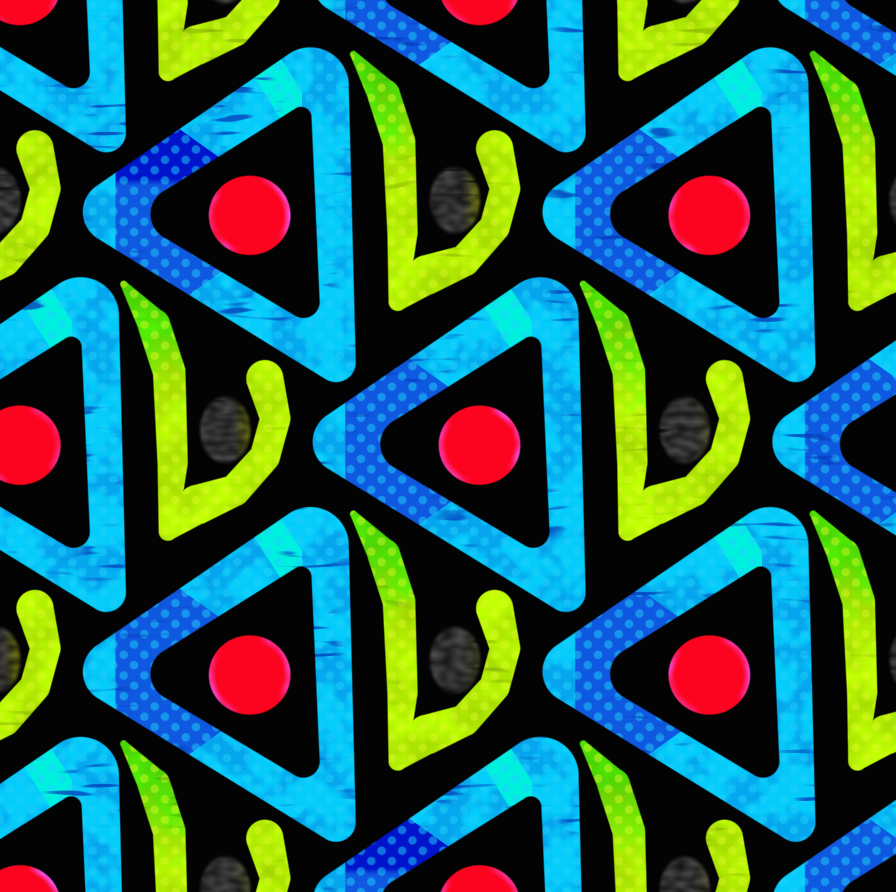
This pattern is drawn by a Shadertoy shader. Its source:

```glsl
#define SPAN 7.68      // canvas width in motif units
#define PERIOD 3.94    // repeat distance, both axes
#define ORIGIN vec2(2.14, 5.80)
#define DOT_PITCH 0.125
#define WEAR 0.75
#define INK vec3(0.01, 0.01, 0.015)
#define CYAN vec3(0.02, 0.80, 0.98)
#define SKY vec3(0.02, 0.65, 0.93)
#define BLUE vec3(0.06, 0.35, 0.88)
#define LIME vec3(0.70, 0.93, 0.01)
#define GREEN vec3(0.30, 0.86, 0.02)
#define RED vec3(0.99, 0.01, 0.12)

float hash(vec2 p) {
    return fract(sin(dot(p, vec2(127.1, 311.7))) * 43758.5);
}

vec2 gradientAt(vec2 cell) {
    float a = 6.2832 * hash(cell);
    return vec2(cos(a), sin(a));
}

float gradientNoise(vec2 p) {
    vec2 i = floor(p), f = fract(p), e = vec2(1, 0);
    vec2 u = f * f * f * (f * (f * 6.0 - 15.0) + 10.0);
    float a = dot(gradientAt(i), f);
    float b = dot(gradientAt(i + e), f - e);
    float c = dot(gradientAt(i + e.yx), f - e.yx);
    float d = dot(gradientAt(i + e.xx), f - e.xx);
    return mix(mix(a, b, u.x), mix(c, d, u.x), u.y);
}

// Tapered stroke; z holds the radius at each end
float taper(vec2 p, vec3 a, vec3 b) {
    vec2 pa = p - a.xy, ba = b.xy - a.xy;
    float h = clamp(dot(pa, ba) / dot(ba, ba), 0.0, 1.0);
    return length(pa - ba * h) - mix(a.z, b.z, h);
}

float side(vec2 p, vec2 a, vec2 b) {
    vec2 d = normalize(b - a);
    return dot(p - a, vec2(-d.y, d.x));
}

// Triangle with three corner radii, corners given clockwise
float roundTriangle(vec2 p, vec3 a, vec3 b, vec3 c) {
    float rim = min(taper(p, a, b), min(taper(p, b, c), taper(p, c, a)));
    float core = max(side(p, a.xy, b.xy), max(side(p, b.xy, c.xy), side(p, c.xy, a.xy)));
    return min(rim, core);
}

float triangleRing(vec2 p) {
    float outer = roundTriangle(p, vec3(-1.16, 0.03, 0.27), vec3(0.52, 1.11, 0.33), vec3(0.74, -1.26, 0.17));
    float hole = roundTriangle(p, vec3(-0.62, 0.01, 0.23), vec3(0.44, 0.84, 0.09), vec3(0.46, -0.74, 0.14));
    return max(outer, -hole);
}

float hook(vec2 p) {
    const vec3 path[10] = vec3[10](
        vec3(0.89, 1.38, 0.03), vec3(1.15, 1.03, 0.14), vec3(1.28, 0.63, 0.14),
        vec3(1.31, -0.15, 0.13), vec3(1.27, -0.74, 0.08), vec3(1.52, -0.51, 0.17),
        vec3(1.84, -0.39, 0.135), vec3(2.10, -0.10, 0.13), vec3(2.19, 0.23, 0.13),
        vec3(2.10, 0.57, 0.16));
    float d = 1e3;
    for (int i = 0; i < 9; i++) d = min(d, taper(p, path[i], path[i + 1]));
    return d;
}

// Position within the nearest repeat of a part centred at c
vec2 wrap(vec2 p, vec2 c, out vec2 id) {
    id = floor((p - c) / PERIOD + 0.5);
    return p - PERIOD * id;
}

void mainImage(out vec4 fragColor, in vec2 fragCoord) {
    vec2 p = fragCoord / iResolution.x * SPAN;
    float px = SPAN / iResolution.x;
    vec3 col = INK;

    // Surface: halftone dots, mottling and horizontal scratches
    vec2 grid = fract(vec2(p.x + p.y, p.x - p.y) * 0.7071 / DOT_PITCH) - 0.5;
    float dots = smoothstep(0.036 + px, 0.036 - px, length(grid) * DOT_PITCH);
    float mottle = gradientNoise(p * 3.0) + 0.5 * gradientNoise(p * 9.0);
    float scratch = smoothstep(0.20, 0.42, gradientNoise(p * vec2(2.2, 17.0)))
                  * smoothstep(0.0, 0.3, gradientNoise(p * 1.7 + 31.0)) * WEAR;

    for (int k = 0; k < 2; k++) {
        vec2 q = p - ORIGIN - 0.5 * PERIOD * float(k), id;

        // Ring in blue patches
        vec2 t = wrap(q, vec2(-0.27, 0.0), id);
        float seed = hash(id + 7.3 * float(k) + 2.0);
        vec3 paint = mix(SKY, CYAN, smoothstep(-0.35, 0.2, mottle));
        float band = smoothstep(-px, px, t.x + 1.15)
                   * smoothstep(px, -px, t.x + 1.4 * (abs(t.y) - 0.51) + 0.28);
        vec3 deep = mix(BLUE, vec3(0.0, 0.08, 0.80), step(0.75, seed) * smoothstep(0.25, 0.32, t.y));
        paint = mix(paint, deep, band);
        float teal = smoothstep(px, -px, abs(dot(t, vec2(0.84, 0.54)) - 0.81) - 0.14);
        teal *= step(0.75, t.y) * step(t.x, 0.45);
        paint = mix(paint, vec3(0.0, 0.94, 0.88), teal);
        paint = mix(paint, vec3(0.12, 0.82, 0.98), 0.5 * dots);
        paint = mix(paint, vec3(0.02, 0.22, 0.72), scratch);
        col = mix(col, paint, smoothstep(px, -px, triangleRing(t)));

        // Red disc with pink edge glints
        float r = length(t * vec2(0.97, 1.0));
        float glint = smoothstep(0.27, 0.34, r) * smoothstep(0.45, 0.85, abs(dot(t, vec2(0.95, 0.3))) / max(r, 0.01));
        paint = mix(RED, vec3(0.97, 0.25, 0.75), glint * (0.8 + mottle));
        col = mix(col, paint, smoothstep(px, -px, r - 0.34));

        // Hook shading from green tip to lime bowl
        vec2 h = wrap(q, vec2(1.6, 0.3), id);
        float tip = smoothstep(0.3, 1.15, h.y + 0.4 * mottle) * smoothstep(1.7, 1.4, h.x);
        paint = mix(LIME, GREEN, tip) * (1.0 + 0.15 * mottle);
        paint = mix(paint, vec3(0.86, 0.98, 0.15), 0.45 * dots);
        paint *= 1.0 - 0.2 * scratch;
        col = mix(col, paint, smoothstep(px, -px, hook(h)));

        // Worn dark ball
        vec2 b = h - vec2(1.76, 0.13);
        float ball = length(b * vec2(1.3, 1.0)) - 0.28;
        float grain = gradientNoise(p * vec2(9.0, 16.0));
        float tint = smoothstep(0.05, 0.2, b.x) * hash(id + float(k) + 5.0);
        paint = mix(vec3(0.19), vec3(0.30, 0.32, 0.04), tint) * (1.0 + 0.9 * grain) * (1.0 - scratch);
        col = mix(col, paint, smoothstep(0.03, -0.03, ball));
    }
    fragColor = vec4(clamp(col, 0.0, 1.0), 1.0);
}
```
